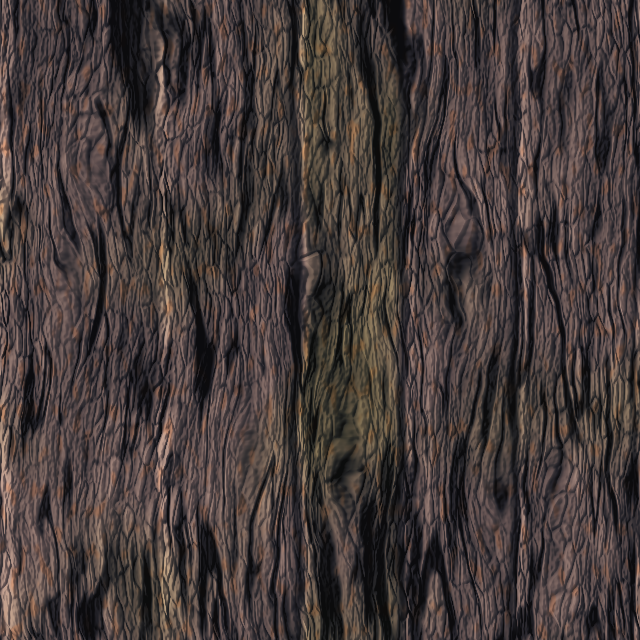
A three.js fragment shader for this texture:

```glsl
// Weathered dark timber planks with cracked, flaking grain lit from the upper left.
varying vec2 vUv;

vec2 hash2(vec2 p) {
  vec3 q = fract(p.xyx * vec3(0.1031, 0.1030, 0.0973));
  q += dot(q, q.yzx + 33.33);
  return fract((q.xx + q.yz) * q.zy);
}

float corner(vec2 cell, vec2 offset) {
  return dot(hash2(cell) * 2.0 - 1.0, offset);
}

// Gradient noise, roughly -0.7 to 0.7
float noise(vec2 p) {
  p += 57.0;
  vec2 i = floor(p), f = fract(p);
  vec2 u = f * f * f * (f * (f * 6.0 - 15.0) + 10.0);
  vec2 r = vec2(1.0, 0.0);
  float low = mix(corner(i, f), corner(i + r, f - r), u.x);
  float high = mix(corner(i + r.yx, f - r.yx), corner(i + 1.0, f - 1.0), u.x);
  return 1.4 * mix(low, high, u.y);
}

// Raised splinters: cells of random height falling away to their borders
float flakes(vec2 p) {
  vec2 i = floor(p), f = fract(p);
  float nearest = 8.0, second = 8.0, level = 0.0;
  for (int y = -1; y <= 1; y++) {
    for (int x = -1; x <= 1; x++) {
      vec2 cell = vec2(float(x), float(y));
      vec2 rnd = hash2(i + cell + 91.0);
      float d = length(cell + rnd - f);
      if (d < nearest) {
        second = nearest;
        nearest = d;
        level = fract(rnd.x * 17.0 + rnd.y * 5.0);
      } else {
        second = min(second, d);
      }
    }
  }
  return (0.3 + 0.7 * level) * smoothstep(0.0, 0.4, second - nearest);
}

// Bends the straight grain with slow waves and lens-shaped knots
vec2 grainSpace(vec2 p) {
  vec2 g = p;
  g.x += 0.022 * noise(p * vec2(5.0, 3.0)) + 0.006 * noise(p * vec2(14.0, 11.0));
  for (int i = 0; i < 11; i++) {
    float k = float(i);
    vec2 centre = vec2(fract(k * 0.618 + 0.54), hash2(vec2(k, 7.0)).x);
    vec2 d = (p - centre) / vec2(0.055, 0.13);
    g.x -= 0.036 * d.x * exp(-dot(d, d));
  }
  return g;
}

// Thin line along the zero contour of a stretched noise
float fissure(vec2 p, float width) {
  return 1.0 - smoothstep(width * 0.3, width, abs(noise(p) - 0.08));
}

// x: surface height, y: crack depth
vec2 surface(vec2 p) {
  vec2 g = grainSpace(p);
  float fibre = 0.45 * noise(g * vec2(32.0, 3.0)) + 0.4 * noise(g * vec2(78.0, 8.0))
    + 0.28 * noise(g * vec2(150.0, 26.0)) + 0.18 * noise(g * vec2(240.0, 120.0));
  vec2 bent = g + vec2(0.004, 0.02) * noise(g * vec2(40.0, 24.0));
  float rough = smoothstep(-0.4, 0.3, noise(p * vec2(7.0, 4.0) + 3.0));
  float chips = (flakes(bent * vec2(88.0, 22.0)) - 0.4) * mix(0.3, 0.75, rough);
  float longGate = smoothstep(-0.05, 0.2, noise(g * vec2(11.0, 3.5) + 20.0));
  float fineGate = smoothstep(-0.15, 0.2, noise(g * vec2(24.0, 7.0) + 40.0));
  float crack = max(fissure(bent * vec2(14.0, 1.7), 0.12) * longGate,
    0.75 * fissure(bent * vec2(44.0, 4.5) + 9.0, 0.17) * fineGate);
  return vec2(fibre + chips - 0.8 * crack, crack);
}

// x: dark gap, y: pale worn lip on its right
vec2 seam(vec2 p, float edge, float gap, float lip) {
  float wobble = 0.012 * noise(vec2(edge * 50.0, p.y * 4.0))
    + 0.004 * noise(vec2(edge * 90.0, p.y * 19.0));
  float d = p.x - edge - wobble;
  float hollow = d / gap;
  float rim = (d - gap - lip * 0.6) / lip;
  return vec2(exp(-hollow * hollow), exp(-rim * rim));
}

float ramp(float a, float b, float v) {
  return clamp((v - a) / (b - a), 0.0, 1.0);
}

void main() {
  vec2 p = vUv;
  vec2 toLight = vec2(0.0011, -0.0005);
  vec2 wood = surface(p);
  float slope = (surface(p + toLight).x - surface(p - toLight).x) / 0.0022;
  float lit = slope * 0.02;
  lit /= 1.0 + abs(lit);

  // Plank joints
  vec2 joint = seam(p, 0.463, 0.009, 0.006) + seam(p, 0.629, 0.008, 0.005)
    + seam(p, 0.803, 0.008, 0.006) + seam(p, 0.992, 0.005, 0.007) * 0.8;
  vec2 worn = seam(p, 0.243, 0.006, 0.013) + seam(p, -0.006, 0.005, 0.014);
  joint += worn * vec2(0.55, 1.25);

  // Light and shade
  float tone = 0.29 + 0.2 * wood.x + 0.14 * lit + 0.07 * noise(p * vec2(9.0, 2.5) + 5.0);
  tone += joint.y * (0.1 + 0.11 * lit + 0.12 * noise(p * vec2(60.0, 9.0)));
  tone *= (1.0 - 0.6 * wood.y) * (1.0 - 0.62 * min(joint.x, 1.0));
  tone = max(tone, 0.045);

  // Timber colours from deep shadow to sunlit fibre
  vec3 colour = vec3(0.13, 0.13, 0.15) * min(tone / 0.13, 1.0);
  colour = mix(colour, vec3(0.24, 0.22, 0.22), ramp(0.13, 0.22, tone));
  colour = mix(colour, vec3(0.34, 0.29, 0.28), ramp(0.22, 0.30, tone));
  colour = mix(colour, vec3(0.44, 0.37, 0.34), ramp(0.30, 0.38, tone));
  colour = mix(colour, vec3(0.56, 0.47, 0.42), ramp(0.38, 0.48, tone));
  colour = mix(colour, vec3(0.76, 0.64, 0.55), ramp(0.48, 0.66, tone));

  // Olive, violet and rust stains
  float mossy = smoothstep(0.46, 0.49, p.x) * (1.0 - smoothstep(0.61, 0.64, p.x));
  mossy = clamp(0.75 * mossy + noise(p * vec2(6.0, 4.0) + 13.0), 0.0, 1.0);
  colour *= mix(vec3(1.0, 0.98, 1.03), vec3(0.98, 1.02, 0.84), mossy);
  float rust = smoothstep(0.1, 0.5, noise(p * vec2(70.0, 32.0) + 8.0));
  colour *= mix(vec3(1.0), vec3(1.12, 0.98, 0.86), rust);
  gl_FragColor = vec4(colour, 1.0);
}
```
